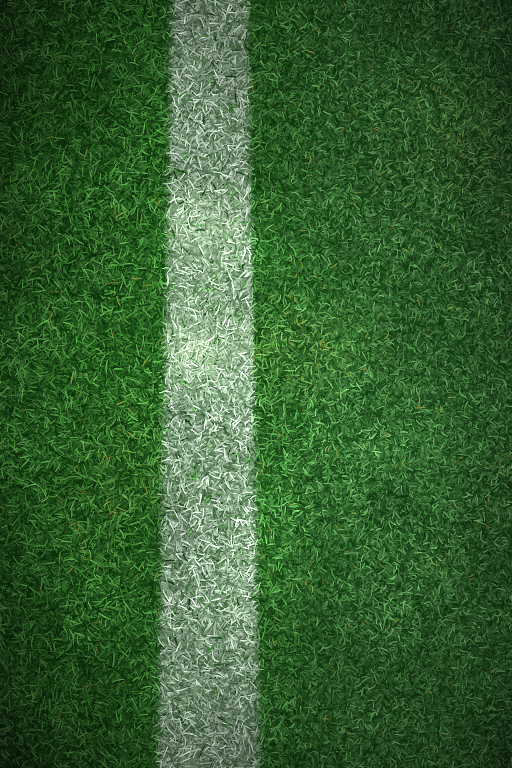
Reproduce this texture procedurally as a Shadertoy shader.

```glsl
vec3 hash3(vec3 p) {
    p = fract(p * vec3(0.1031, 0.1030, 0.0973));
    p += dot(p, p.yxz + 33.33);
    return fract((p.xxy + p.yxx) * p.zyx);
}

float noise(vec2 p) {
    vec2 i = floor(p), f = fract(p);
    f = f * f * (3.0 - 2.0 * f);
    float a = hash3(vec3(i, 7.0)).x;
    float b = hash3(vec3(i + vec2(1, 0), 7.0)).x;
    float c = hash3(vec3(i + vec2(0, 1), 7.0)).x;
    float d = hash3(vec3(i + vec2(1, 1), 7.0)).x;
    return mix(mix(a, b, f.x), mix(c, d, f.x), f.y);
}

float fbm(vec2 p) {
    return 0.55 * noise(p) + 0.3 * noise(p * 2.1 + 11.0) + 0.15 * noise(p * 4.3 + 5.0);
}

float glow(vec2 p, vec2 center, vec2 size) {
    vec2 d = (p - center) / size;
    return exp(-dot(d, d));
}

// Painted line, widening towards the bottom
float lineMask(vec2 p, float softness) {
    float center = mix(0.2715, 0.2730, p.y);
    float halfWidth = mix(0.0665, 0.0500, p.y);
    return 1.0 - smoothstep(-softness, softness, abs(p.x - center) - halfWidth);
}

// Dry, yellowish areas of turf
float dryness(vec2 p) {
    float patches = glow(p, vec2(0.385, 0.55), vec2(0.07, 0.055))
                  + 0.6 * glow(p, vec2(0.60, 0.82), vec2(0.09, 0.07))
                  + 0.5 * glow(p, vec2(0.16, 0.36), vec2(0.06, 0.08));
    return patches * (0.4 + noise(p * 35.0));
}

vec3 grassColor(vec2 p, float shade, float tint) {
    float right = smoothstep(0.25, 0.50, p.x);
    vec3 dark = mix(vec3(0.03, 0.18, 0.025), vec3(0.05, 0.20, 0.05), right);
    vec3 bright = mix(vec3(0.40, 0.72, 0.33), vec3(0.46, 0.72, 0.42), right);
    vec3 color = mix(dark, bright, shade);
    float dry = dryness(p);
    color = mix(color, vec3(0.46, 0.53, 0.23), 0.45 * dry * shade);
    return mix(color, vec3(0.52, 0.50, 0.20), 0.65 * step(0.990 - 0.04 * dry, tint));
}

vec3 paintColor(vec2 p, float shade) {
    float worn = glow(p, vec2(0.25, 0.55), vec2(0.09, 0.04))
               + 0.7 * glow(p, vec2(0.25, 0.71), vec2(0.09, 0.05));
    vec3 color = mix(vec3(0.23, 0.36, 0.22), vec3(0.88, 0.94, 0.88), shade);
    return mix(color, vec3(0.76, 0.86, 0.70), 0.5 * min(worn, 1.0) * (0.4 + fbm(p * 40.0)));
}

void mainImage(out vec4 fragColor, in vec2 fragCoord) {
    vec2 uv = fragCoord / iResolution.xy;
    vec2 p = fragCoord / iResolution.y;
    float pixel = 1.0 / iResolution.y;

    // Ground between the blades
    float mottle = fbm(p * 16.0);
    float grain = noise(p * 260.0);
    vec3 color = mix(grassColor(p, 0.08 + 0.45 * grain, 0.0),
                     paintColor(p, 0.2 + 0.6 * grain), lineMask(p, 0.005));

    // Layers of randomly turned blades, the upper ones lighter
    for (int layer = 0; layer < 9; layer++) {
        float level = float(layer) / 8.0;
        float size = mix(0.0090, 0.0115, level);
        vec2 shift = 0.37 * size * vec2(layer, layer * 2);
        vec2 home = floor((p + shift) / size);
        for (int k = 0; k < 9; k++) {
            vec2 cell = home + vec2(k % 3 - 1, k / 3 - 1);
            vec3 a = hash3(vec3(cell, 3.0 + float(layer) * 17.0));
            vec3 b = hash3(vec3(cell + 71.0, 9.0 + float(layer) * 13.0));
            vec2 root = (cell + a.xy) * size - shift;
            float angle = 6.2832 * a.z;
            vec2 dir = vec2(cos(angle), sin(angle));
            vec2 rel = p - root;
            float reach = mix(0.0035, 0.0075, b.x) * mix(1.1, 0.75, smoothstep(0.22, 0.45, root.x));
            float along = dot(rel, dir) / reach;
            float bend = (b.y - 0.5) * 0.0025 * along * along;
            float across = dot(rel, vec2(-dir.y, dir.x)) - bend;
            float past = max(abs(along) - 1.0, 0.0) * reach;
            float width = 0.0009 * (1.0 - 0.35 * max(along, 0.0));
            float cover = 1.0 - smoothstep(width - 0.5 * pixel, width + 0.5 * pixel,
                                           length(vec2(across, past)));
            float shadow = 1.0 - smoothstep(0.0, 0.0022, length(vec2(across + 0.0012, past)));
            float shade = b.z * mix(0.65, 1.0, level) * (0.9 + 0.2 * along);
            float painted = lineMask(root, 0.006) * step(fract(b.x * 7.0 + a.x), 0.95);
            vec3 blade = mix(grassColor(root, shade * (0.65 + 0.5 * mottle), fract(b.y * 9.0 + a.y)),
                             paintColor(root, shade), painted);
            color *= 1.0 - 0.18 * shadow;
            color = mix(color, blade, clamp(cover, 0.0, 1.0));
        }
    }

    // Broad light falloff, reaching further to the right of the line
    vec2 q = 2.0 * uv - 1.0;
    q.x -= 0.06;
    float light = 1.36 - 0.46 * q.x * q.x - 0.44 * q.y * q.y;
    light *= 0.84 + 0.32 * fbm(p * 9.0 + 3.0);
    fragColor = vec4(clamp(color * light, 0.0, 1.0), 1.0);
}
```
